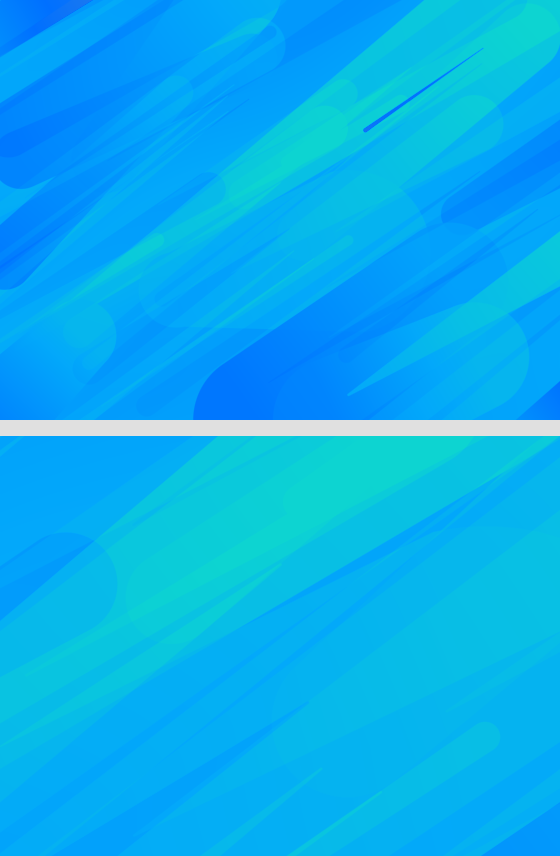
Top: the whole. Bottom: its middle third, enlarged.
This background is drawn by a Shadertoy shader. Its source:

```glsl
// Translucent diagonal pills and slivers in blue, azure and teal
#define BLUE vec3(0.0, 0.44, 1.0)
#define AZURE vec3(0.01, 0.66, 0.98)
#define TEAL vec3(0.05, 0.83, 0.82)
#define MUTED vec3(0.17, 0.49, 0.90)
#define BASE_TONE 0.46
#define STREAK_COUNT 34
#define STREAK_CONTRAST 0.13
#define SLANT 0.60
#define SLANT_SPREAD 0.20

vec2 hash2(vec2 p) {
    p = vec2(dot(p, vec2(127.1, 311.7)), dot(p, vec2(269.5, 183.3)));
    return fract(sin(p) * 43758.55);
}

float gradientNoise(vec2 p) {
    vec2 i = floor(p), f = fract(p);
    vec2 u = f * f * (3.0 - 2.0 * f);
    vec2 e = vec2(0.0, 1.0);
    float a = dot(hash2(i) * 2.0 - 1.0, f);
    float b = dot(hash2(i + e.yx) * 2.0 - 1.0, f - e.yx);
    float c = dot(hash2(i + e.xy) * 2.0 - 1.0, f - e.xy);
    float d = dot(hash2(i + e.yy) * 2.0 - 1.0, f - e.yy);
    return mix(mix(a, b, u.x), mix(c, d, u.x), u.y);
}

// Tapered pill from a to b: x is its coverage, y the position along it
vec2 pill(vec2 p, vec2 a, vec2 b, vec2 radii) {
    vec2 ab = b - a;
    float h = clamp(dot(p - a, ab) / dot(ab, ab), 0.0, 1.0);
    float d = length(p - a - ab * h) - mix(radii.x, radii.y, h);
    float edge = 0.8 / iResolution.y;
    return vec2(1.0 - smoothstep(-edge, edge, d), h);
}

// Blends a pill with its own tone gradient over the tone below
void blend(inout float tone, vec2 p, vec2 a, vec2 b, vec2 radii, vec2 tones, float alpha) {
    vec2 s = pill(p, a, b, radii);
    tone = mix(tone, mix(tones.x, tones.y, s.y), alpha * s.x);
}

// Negative tones are muted, 0 is blue, 0.5 azure and 1 teal
vec3 palette(float t) {
    vec3 c = mix(BLUE, AZURE, clamp(t * 2.0, 0.0, 1.0));
    c = mix(c, TEAL, clamp(t * 2.0 - 1.0, 0.0, 1.0));
    return mix(c, MUTED, clamp(-t * 2.0, 0.0, 1.0));
}

void mainImage(out vec4 fragColor, in vec2 fragCoord) {
    vec2 p = fragCoord / iResolution.y;
    float aspect = iResolution.x / iResolution.y;
    vec2 axis = vec2(cos(SLANT), sin(SLANT));
    vec2 q = vec2(dot(p, axis), dot(p, vec2(-axis.y, axis.x)));

    // Soft backdrop
    float tone = BASE_TONE + 0.2 * gradientNoise(q * vec2(1.2, 4.0) + 3.0);

    // Upper left: blue pills, a pale pill and the muted corner
    blend(tone, p, vec2(0.25, 0.62), vec2(0.56, 1.02), vec2(0.08, 0.11), vec2(0.4, 0.75), 0.7);
    blend(tone, p, vec2(0.05, 0.62), vec2(0.60, 0.86), vec2(0.07, 0.06), vec2(0.05, 0.4), 0.7);
    blend(tone, p, vec2(0.02, 0.69), vec2(0.62, 1.05), vec2(0.065, 0.08), vec2(0.0, 0.5), 0.6);
    blend(tone, p, vec2(0.01, 0.38), vec2(0.42, 0.78), vec2(0.07, 0.04), vec2(0.0, 0.5), 0.75);
    blend(tone, p, vec2(-0.1, 0.86), vec2(0.25, 1.1), vec2(0.05, 0.07), vec2(0.4, -0.5), 0.8);

    // Bright wedge, its rounded neighbour and a dark sliver
    blend(tone, p, vec2(0.04, 0.17), vec2(1.32, 1.08), vec2(0.005, 0.14), vec2(0.62, 0.98), 0.9);
    blend(tone, p, vec2(0.72, 0.44), vec2(1.255, 0.912), vec2(0.06, 0.08), vec2(0.6, 1.05), 0.65);
    blend(tone, p, vec2(0.87, 0.69), vec2(1.15, 0.885), vec2(0.005, 0.001), vec2(-0.4, 0.2), 0.9);

    // Middle arch and the blue band to its right
    blend(tone, p, vec2(0.42, 0.31), vec2(0.83, 0.40), vec2(0.09, 0.195), vec2(0.55, 0.7), 0.65);
    blend(tone, p, vec2(1.10, 0.49), vec2(1.45, 0.70), vec2(0.05, 0.08), vec2(0.25, 0.15), 0.75);

    // Bottom: deep blue pill, cyan pill, teal wedge and muted corner
    blend(tone, p, vec2(0.62, 0.0), vec2(1.07, 0.33), vec2(0.16, 0.14), vec2(0.0, 0.42), 0.85);
    blend(tone, p, vec2(0.80, 0.0), vec2(1.13, 0.15), vec2(0.15, 0.13), vec2(0.2, 0.8), 0.55);
    blend(tone, p, vec2(0.83, 0.06), vec2(1.38, 0.41), vec2(0.003, 0.06), vec2(0.6, 1.05), 0.7);
    blend(tone, p, vec2(1.25, -0.06), vec2(1.5, 0.12), vec2(0.06, 0.09), vec2(0.3, -0.45), 0.8);
    blend(tone, p, vec2(-0.1, -0.08), vec2(0.19, 0.20), vec2(0.12, 0.087), vec2(-0.05, 0.62), 0.9);

    // Scattered streaks lighten or darken what lies below
    for (int i = 0; i < STREAK_COUNT; i++) {
        float id = float(i);
        vec2 place = hash2(vec2(id, 1.7)), size = hash2(vec2(id, 5.3));
        vec2 look = hash2(vec2(id, 9.1));
        float angle = SLANT + (look.x - 0.5) * SLANT_SPREAD;
        vec2 center = vec2(fract((id + place.x) * 0.618) * aspect, place.y);
        vec2 reach = vec2(cos(angle), sin(angle)) * mix(0.2, 0.6, size.x);
        float wide = mix(0.012, 0.07, size.y * size.y);
        vec2 radii = look.x < 0.5 ? vec2(0.001, wide) : vec2(wide, 0.001);
        vec2 s = pill(p, center - reach, center + reach, radii);
        float lift = (look.y < 0.5 ? -1.0 : 1.0) * STREAK_CONTRAST;
        tone += lift * s.x * mix(0.4, 1.0, s.y);
    }

    fragColor = vec4(palette(tone), 1.0);
}
```
